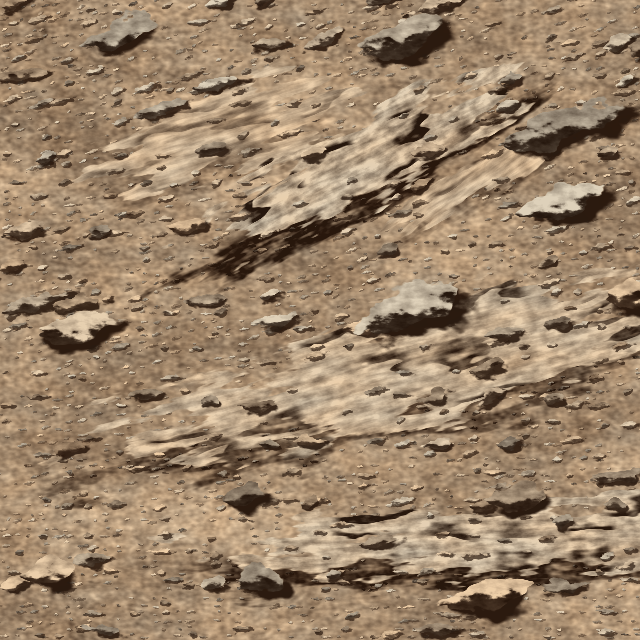
A three.js fragment shader for this texture:

```glsl
varying vec2 vUv;

vec2 hash2(vec2 p) {
  vec3 q = fract(p.xyx * vec3(0.1031, 0.1030, 0.0973));
  q += dot(q, q.yzx + 33.33);
  return fract((q.xx + q.yz) * q.zy);
}

float corner(vec2 cell, vec2 offset, vec2 f) {
  return dot(hash2(cell + offset) * 2.0 - 1.0, f - offset);
}

float gradientNoise(vec2 p) {
  vec2 cell = floor(p), f = fract(p);
  vec2 w = f * f * f * (f * (f * 6.0 - 15.0) + 10.0);
  float low = mix(corner(cell, vec2(0.0), f), corner(cell, vec2(1.0, 0.0), f), w.x);
  float high = mix(corner(cell, vec2(0.0, 1.0), f), corner(cell, vec2(1.0), f), w.x);
  return mix(low, high, w.y);
}

float fbm(vec2 p) {
  float sum = 0.0, amplitude = 0.8;
  for (int i = 0; i < 4; i++) {
    sum += amplitude * gradientNoise(p);
    p = p * 2.03 + vec2(17.3, 9.1);
    amplitude *= 0.5;
  }
  return sum;
}

// Layered outcrop; surface holds tone in x and coolness in y
void ledge(inout vec2 surface, vec2 uv, vec2 centre, vec2 halfSize, float tilt, float relief) {
  vec2 p = uv - centre;
  p = vec2(cos(tilt) * p.x + sin(tilt) * p.y, cos(tilt) * p.y - sin(tilt) * p.x);
  vec2 q = p / halfSize;
  float edge = length(q) + 1.3 * fbm(p * vec2(8.0, 32.0) + centre * 40.0);
  float cover = smoothstep(1.0, 0.88, edge);

  // Shade below the lower rim
  float rim = smoothstep(0.4, 0.05, abs(edge - 1.0)) * smoothstep(0.0, -0.6, q.y);
  surface.x -= relief * 0.8 * rim;

  // Beds with dark, broken undersides
  float bed = p.y * 27.0 + 2.0 * fbm(p * vec2(5.0, 16.0) + centre * 70.0);
  float height = fract(bed);
  float under = smoothstep(0.0, 0.08, height) * smoothstep(0.5, 0.22, height);
  float broken = smoothstep(0.0, 0.15, gradientNoise(vec2(p.x * 9.0, floor(bed) * 3.7) + centre * 30.0));
  float tone = 0.95 + 0.55 * fbm(p * vec2(16.0, 95.0)) - 1.15 * relief * under * broken;
  tone += (0.15 + 0.6 * relief) * fbm(p * vec2(40.0, 65.0) + 5.0);
  float coolness = 0.2 + 0.35 * relief + 0.6 * fbm(p * vec2(7.0, 20.0));
  surface = mix(surface, vec2(tone, coolness), cover);
}

// Loose stones on a jittered grid, drawn from far to near
void scatterStones(inout vec2 surface, vec2 uv, float cells, float share, float relief) {
  vec2 grid = uv * vec2(cells, cells * 1.6);
  vec2 ragged = vec2(fbm(grid * 2.6 + cells), fbm(grid * 2.6 + cells + 40.0));
  float grain = 0.6 * fbm(grid * vec2(3.5, 5.0) + 11.0) + 0.8 * fbm(uv * vec2(42.0, 75.0) + 3.0);
  float softness = clamp(cells * 0.011, 0.08, 0.25);
  for (int j = 1; j >= -1; j--) {
    for (int i = -1; i <= 1; i++) {
      vec2 id = floor(grid) + vec2(float(i), float(j));
      vec2 pick = hash2(id + cells * 3.1);
      if (pick.x > share) continue;
      vec2 jitter = hash2(id + cells + 57.0);
      vec2 shape = hash2(id + cells + 131.0);
      vec2 p = grid - id - 0.2 - 0.6 * jitter;
      p.y -= p.x * (0.4 * uv.y + 0.5 * shape.y - 0.15);
      p /= vec2(mix(0.16, 0.5, shape.x * shape.x), mix(0.15, 0.28, shape.y * shape.x));
      p += 1.1 * ragged + 0.25 * grain;

      float shadow = smoothstep(1.05, 0.75, length(p - vec2(0.25, -0.55)));
      surface.x = mix(surface.x, 0.02, shadow * relief);

      // Pale top above a dark front face
      float body = smoothstep(1.0, 1.0 - softness, 0.65 * length(p) + 0.32 * (abs(p.x) + abs(p.y)));
      float lit = smoothstep(-0.4, 0.0, p.y + 0.15 * p.x + 0.9 * grain);
      float top = mix(0.55, 1.12, pick.y) + 0.6 * grain;
      float tone = mix(mix(top, 0.1 + 0.3 * grain, relief), top, lit);
      surface = mix(surface, vec2(tone, 0.1 + 0.8 * jitter.x), body);
    }
  }
}

void main() {
  vec2 uv = vUv;

  // Gravelly sand
  float sand = 0.76 + 0.42 * fbm(uv * vec2(3.5, 8.0)) + 0.38 * fbm(uv * vec2(38.0, 64.0));
  sand += 0.3 * gradientNoise(uv * vec2(105.0, 150.0));
  vec2 surface = vec2(sand, 0.15 + 0.5 * fbm(uv * vec2(16.0, 24.0) + 30.0));
  scatterStones(surface, uv, 52.0, 0.45, 0.4);

  // Outcrops
  ledge(surface, uv, vec2(0.34, 0.79), vec2(0.19, 0.07), 0.3, 0.3);
  ledge(surface, uv, vec2(0.745, 0.72), vec2(0.16, 0.03), 0.58, 0.35);
  ledge(surface, uv, vec2(0.565, 0.745), vec2(0.26, 0.06), 0.46, 0.95);
  ledge(surface, uv, vec2(0.66, 0.43), vec2(0.46, 0.085), 0.24, 0.6);
  ledge(surface, uv, vec2(0.83, 0.16), vec2(0.47, 0.055), 0.05, 0.85);

  // Stones and slabs
  scatterStones(surface, uv, 25.0, 0.36, 0.7);
  scatterStones(surface, uv, 11.0, 0.32, 0.9);
  scatterStones(surface, uv, 4.3, 0.36, 1.0);

  // Dark crevice to pale stone, with rusty or bluish cast
  float tone = clamp(surface.x, 0.0, 1.18);
  vec3 color = mix(vec3(0.15, 0.09, 0.05), vec3(0.79, 0.71, 0.60), tone);
  color *= mix(vec3(1.05, 0.985, 0.92), vec3(0.95, 1.0, 1.06), clamp(surface.y, 0.0, 1.0));
  gl_FragColor = vec4(color, 1.0);
}
```
